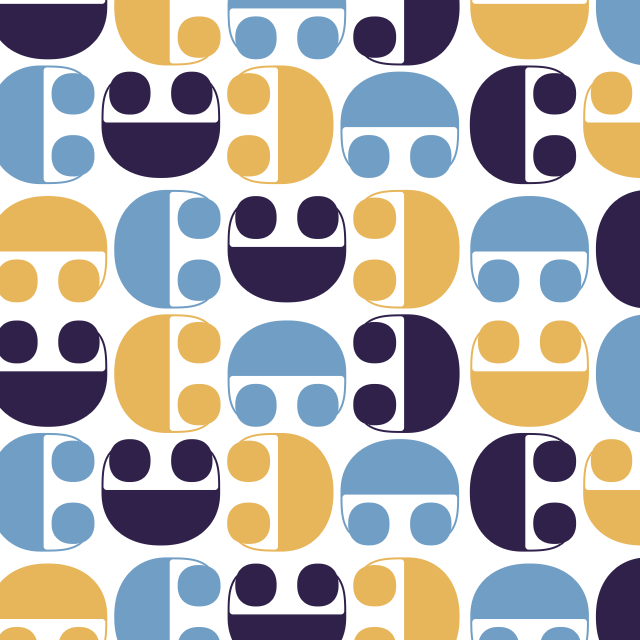
A Shadertoy shader for this pattern:

```glsl
const vec3 PAPER = vec3(1.0);
const vec3 BLUE = vec3(0.44, 0.62, 0.77);
const vec3 PLUM = vec3(0.19, 0.13, 0.295);
const vec3 OCHRE = vec3(0.906, 0.71, 0.353);

// Layout, in canvas heights
const int COLUMNS = 4;
const int ROWS = 3;
const vec2 PERIOD = vec2(0.7526, 0.5742);
const vec2 STEP = vec2(0.1867, 0.1944);
const vec2 FIRST = vec2(0.0646, 0.805);
const float ROW_SHIFT = 0.0103;

// Approximate signed distance to a superellipse
float superellipse(vec2 p, vec2 radii, float power) {
    vec2 s = abs(p) / radii;
    float f = max(pow(pow(s.x, power) + pow(s.y, power), 1.0 / power), 1e-4);
    vec2 slope = pow(s / f, vec2(power - 1.0)) / radii;
    return (f - 1.0) / length(slope);
}

// Intersection of two distances with a rounded corner
float roundedMax(float a, float b, float radius) {
    vec2 d = vec2(a, b) + radius;
    return length(max(d, 0.0)) + min(max(d.x, d.y), 0.0) - radius;
}

// Solid bowl with thin arms curling into two round knobs
float bowl(vec2 p) {
    const float rim = 0.0036;
    const float armWidth = 0.0031;
    const float armReach = 0.0716;
    p.x = abs(p.x);
    float hull = superellipse(p, vec2(0.0927, 0.0831), p.y > 0.0 ? 3.4 : 2.2);
    float cavity = roundedMax(hull + armWidth, rim - p.y, 0.0052);
    float opening = min(armReach - p.x, p.y - rim);
    float body = max(max(hull, -cavity), opening);
    float knob = superellipse(p - vec2(0.0484, 0.0495), vec2(0.0323, 0.0335), 2.3);
    return min(body, knob);
}

// Quarter turns: solid side at left, bottom, right, top
vec2 face(vec2 p, int side) {
    if (side % 2 == 0) p = p.yx;
    if (side >= 2) p.y = -p.y;
    return p;
}

int sideOf(int column, int row) {
    if (row == 2) return (5 - column) % 4;
    return (column + 3 * row) % 4;
}

vec3 inkOf(int index) {
    return index == 0 ? BLUE : index == 1 ? PLUM : OCHRE;
}

float coverage(float d, float pixel) {
    return clamp(0.5 - d / pixel, 0.0, 1.0);
}

void mainImage(out vec4 fragColor, in vec2 fragCoord) {
    float pixel = 1.0 / iResolution.y;
    vec2 p = fragCoord * pixel;
    vec3 color = PAPER;

    // Each motif of the tile, wrapped to its nearest copy
    for (int row = 0; row < ROWS; row++) {
        for (int column = 0; column < COLUMNS; column++) {
            vec2 center = FIRST + STEP * vec2(column, -row);
            if (row > 0) center.x += ROW_SHIFT;
            vec2 q = p - center;
            vec2 copy = floor(q / PERIOD + 0.5);
            q -= copy * PERIOD;

            // Inks cycle by three along a row, sides by four
            float cycle = mod(float(column + 2 * row) + copy.x, 3.0);
            float d = bowl(face(q, sideOf(column, row)));
            color = mix(color, inkOf(int(cycle + 0.5)), coverage(d, pixel));
        }
    }
    fragColor = vec4(color, 1.0);
}
```
